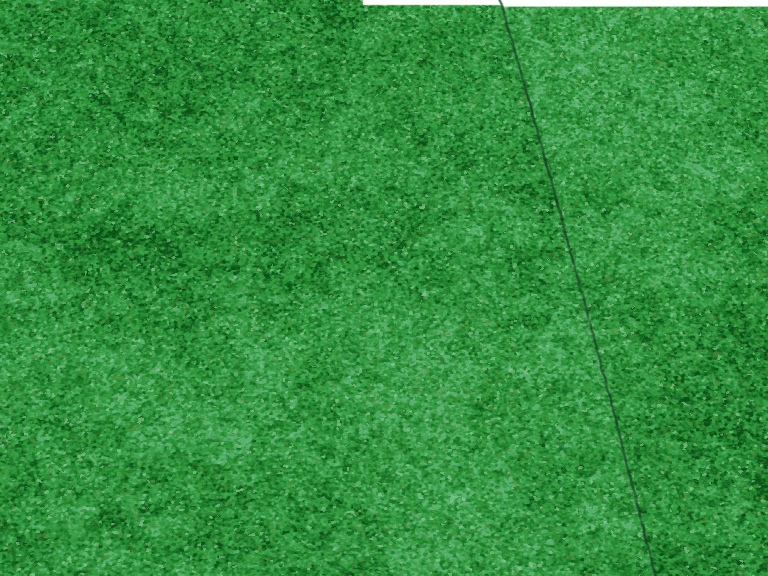
Write a WebGL 2 fragment shader that draws this texture.

```glsl
#version 300 es
precision highp float;
// Artificial turf seen at a slant, with a dark seam and a white strip at the top edge.
uniform vec2 u_resolution;
out vec4 fragColor;

// Turf colours, from shaded roots to pale tips
const vec3 ROOT = vec3(0.04, 0.32, 0.09);
const vec3 SHADE = vec3(0.12, 0.49, 0.17);
const vec3 BLADE = vec3(0.20, 0.605, 0.25);
const vec3 TIP = vec3(0.36, 0.70, 0.45);
const vec3 GLINT = vec3(0.58, 0.80, 0.60);
const vec3 STRAW = vec3(0.36, 0.52, 0.22);
const vec3 SEAM_COLOR = vec3(0.10, 0.25, 0.15);
const vec3 STRIP_COLOR = vec3(0.99, 1.0, 0.99);

// Grain: cells per canvas height
const vec2 BLADE_DENSITY = vec2(150.0, 205.0);
const vec2 FINE_DENSITY = vec2(235.0, 290.0);
const vec2 TUFT_DENSITY = vec2(38.0, 56.0);
const vec2 PATCH_DENSITY = vec2(9.0, 13.0);
const float BLADE_CONTRAST = 0.62;
const float FINE_CONTRAST = 0.34;
const float TUFT_CONTRAST = 0.30;
const float PATCH_CONTRAST = 0.22;
const float PERSPECTIVE = 0.22;

// Layout in units of the canvas height
const float SEAM_TOP = 0.868;
const float SEAM_SLOPE = 0.270;
const float SEAM_BOW = 0.020;
const float SEAM_WIDTH = 0.0022;
const float STRIP_LEFT = 0.630;
const float STRIP_HEIGHT = 0.0088;
const float STRIP_HEIGHT_RIGHT = 0.0115;

vec2 hash2(vec2 p) {
    vec3 q = fract(p.xyx * vec3(0.1031, 0.1030, 0.0973));
    q += dot(q, q.yzx + 33.33);
    return fract((q.xx + q.yz) * q.zy);
}

// Cellular noise blended by distance: high sharpness gives flat cells, low gives soft mottling
float cells(vec2 p, float sharpness) {
    vec2 base = floor(p);
    float sum = 0.0, weight = 0.0;
    for (int j = -1; j <= 1; j++) {
        for (int i = -1; i <= 1; i++) {
            vec2 id = base + vec2(i, j);
            vec2 offset = id + hash2(id + 17.0) - p;
            float w = exp(-sharpness * dot(offset, offset));
            sum += w * hash2(id + 71.0).x;
            weight += w;
        }
    }
    return sum / weight;
}

float glow(vec2 p, vec2 center, vec2 radius) {
    vec2 d = (p - center) / radius;
    return exp(-dot(d, d));
}

float seamX(float y) {
    float t = 1.0 - y;
    return SEAM_TOP + SEAM_SLOPE * t + SEAM_BOW * t * (1.0 - t);
}

// Broad light and dark areas, separate on each side of the seam
float broadTone(vec2 p, float rightSide) {
    float left = 0.09 * glow(p, vec2(0.25, 0.30), vec2(0.30, 0.16))
        + 0.11 * glow(p, vec2(0.78, 0.26), vec2(0.26, 0.26))
        - 0.13 * glow(p, vec2(0.28, 0.57), vec2(0.36, 0.08))
        - 0.12 * glow(p, vec2(0.54, 0.10), vec2(0.12, 0.10))
        - 0.09 * glow(p, vec2(0.55, 0.92), vec2(0.30, 0.16))
        - 0.08 * glow(p, vec2(0.05, 0.92), vec2(0.20, 0.15));
    float right = 0.14 * glow(p, vec2(1.03, 0.86), vec2(0.22, 0.28))
        - 0.13 * glow(p, vec2(1.24, 0.18), vec2(0.20, 0.35));
    return mix(left, right, rightSide);
}

vec3 turfColor(float tone) {
    vec3 color = mix(ROOT, SHADE, smoothstep(0.0, 0.36, tone));
    color = mix(color, BLADE, smoothstep(0.30, 0.64, tone));
    return mix(color, TIP, smoothstep(0.60, 1.0, tone));
}

void main() {
    vec2 p = gl_FragCoord.xy / u_resolution.y;
    float pixel = 1.0 / u_resolution.y;
    float seamOffset = p.x - seamX(p.y);
    float rightSide = smoothstep(-pixel, pixel, seamOffset);

    // Turf grain, finer toward the far edge
    vec2 g = vec2((p.x - 0.667) * (1.0 + PERSPECTIVE * p.y), p.y * (1.0 + 0.5 * PERSPECTIVE * p.y));
    g += vec2(3.0, 1.0);
    float tone = 0.52 + broadTone(p, rightSide);
    tone += BLADE_CONTRAST * (cells(g * BLADE_DENSITY, 9.0) - 0.5);
    tone += FINE_CONTRAST * (cells(g * FINE_DENSITY, 9.0) - 0.5);
    tone += TUFT_CONTRAST * (cells(g * TUFT_DENSITY, 5.0) - 0.5);
    tone += PATCH_CONTRAST * (cells(g * PATCH_DENSITY, 4.0) - 0.5);
    vec3 color = turfColor(tone);

    // Scattered bright tips and dry fibres
    float speck = cells(g * BLADE_DENSITY + 400.0, 14.0);
    color = mix(color, GLINT, 0.6 * smoothstep(0.90, 0.98, speck));
    color = mix(color, STRAW, 0.5 * (1.0 - smoothstep(0.03, 0.10, speck)));

    // White strip, then the ragged seam
    float stripBottom = 1.0 - mix(STRIP_HEIGHT, STRIP_HEIGHT_RIGHT, rightSide);
    float strip = smoothstep(-pixel, pixel, p.y - stripBottom) * smoothstep(-pixel, pixel, p.x - STRIP_LEFT);
    color = mix(color, STRIP_COLOR, strip);
    float ragged = abs(seamOffset + 0.003 * (cells(vec2(2.0, p.y * 90.0), 5.0) - 0.5));
    float seam = 1.0 - smoothstep(SEAM_WIDTH - pixel, SEAM_WIDTH + pixel, ragged);
    color = mix(color, SEAM_COLOR, seam * (0.45 + 0.45 * cells(p * 80.0, 6.0)));

    fragColor = vec4(color, 1.0);
}
```
